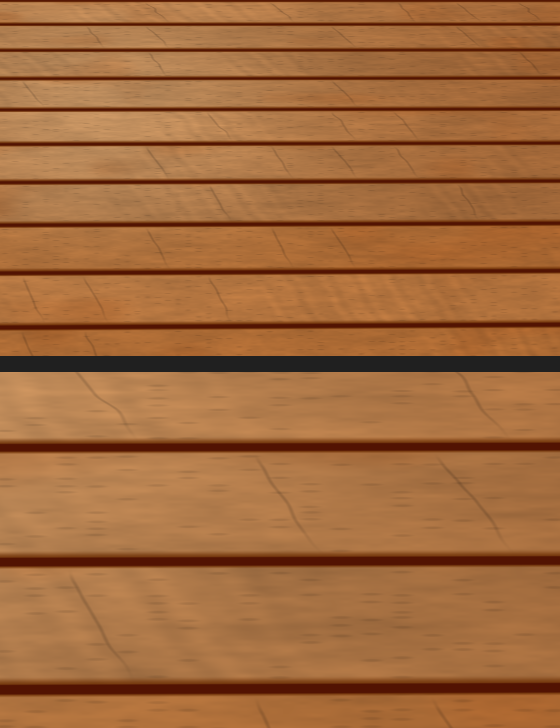
Top: the whole. Bottom: its middle third, enlarged.
Write a WebGL 1 fragment shader that draws this texture.

```glsl
precision highp float;
// Varnished wooden slats receding upward, split by dark gaps.
// A perspective map turns height into a slat index; each slat gets its own
// tone, stretched grain, pores, slanted figure and hairline cracks.
uniform vec2 u_resolution;

const float NEAR_STEP = 0.0637;   // height of the farthest slat
const float PERSPECTIVE = 0.0414; // growth of the slats toward the viewer
const vec3 WOOD = vec3(0.665, 0.442, 0.252);
const vec3 WARM_WOOD = vec3(0.675, 0.405, 0.185);
const vec3 SHEEN = vec3(0.775, 0.610, 0.430);
const vec3 SHADE = vec3(0.545, 0.315, 0.150);
const vec3 RUST = vec3(0.640, 0.340, 0.130);
const vec3 BEVEL = vec3(0.450, 0.210, 0.040);
const vec3 GAP = vec3(0.320, 0.075, 0.008);

float hash(vec2 p) {
  vec3 q = fract(vec3(p.xyx) * 0.1031);
  q += dot(q, q.yzx + 33.33);
  return fract((q.x + q.y) * q.z);
}

float noise(vec2 p) {
  vec2 cell = floor(p);
  vec2 f = fract(p);
  f = f * f * (3.0 - 2.0 * f);
  float low = mix(hash(cell), hash(cell + vec2(1.0, 0.0)), f.x);
  float high = mix(hash(cell + vec2(0.0, 1.0)), hash(cell + 1.0), f.x);
  return mix(low, high, f.y);
}

// Long fibres in three octaves, centred on zero.
float grain(vec2 p) {
  float sum = 0.0;
  float weight = 0.5;
  for (int i = 0; i < 3; i++) {
    sum += weight * (noise(p) - 0.5);
    p = p * vec2(2.3, 1.8) + 13.7;
    weight *= 0.65;
  }
  return sum;
}

// Short dark dashes, at most one in each cell.
float pores(vec2 p) {
  vec2 cell = floor(p);
  vec2 offset = fract(p) - 0.5;
  offset.y += 0.4 * (hash(cell + 7.1) - 0.5);
  float dash = 1.0 - smoothstep(0.1, 0.5, length(offset * vec2(1.0, 1.8)));
  return dash * step(0.78, hash(cell));
}

// Slanted ripples from layered sines, fading in and out along the slat.
float figure(vec2 p, float id) {
  float slanted = p.x - 0.06 * p.y + 0.012 * noise(vec2(p.x * 9.0, p.y * 3.0 + id));
  float waves = sin(slanted * 165.0 + id) + 0.6 * sin(slanted * 271.0 + id * 2.0);
  return waves * smoothstep(0.45, 0.8, noise(vec2(p.x * 5.0 + id * 7.3, id * 3.1)));
}

// Sparse diagonal hairlines, one candidate in each stretch of the slat.
float cracks(vec2 p, float id, float pixel) {
  float stretch = floor(p.x * 9.0);
  float seed = hash(vec2(stretch + 3.0, id + 20.0));
  float lean = mix(0.02, 0.055, seed);
  float wiggle = 0.008 * noise(vec2(p.y * 6.0, seed * 50.0));
  float center = (stretch + 0.5) / 9.0 + lean * (p.y - 0.5) + wiggle;
  float line = 1.0 - smoothstep(0.0, 0.0012 + pixel, abs(p.x - center));
  float ends = smoothstep(0.05, 0.2, p.y) * (1.0 - smoothstep(0.6, 1.0, p.y));
  return line * ends * step(0.65, seed);
}

vec3 slatColor(vec2 p, float id, vec2 uv, float pixel) {
  float tone = cos(1.5708 * id);
  vec2 along = vec2(p.x, p.y + id * 5.0);
  vec3 color = mix(WOOD, WARM_WOOD, step(6.5, id) * (0.75 - 0.4 * tone));
  color *= 1.0 + 0.04 * tone;

  // Soft window light at the upper left, falling off to the right.
  vec2 fromLight = (uv - vec2(0.16, 0.70)) / vec2(0.34, 0.38);
  color = mix(color, SHEEN, 0.62 * exp(-dot(fromLight, fromLight)));
  color = mix(color, SHADE, 0.33 * smoothstep(0.45, 1.0, uv.x) * smoothstep(0.1, 0.6, uv.y));

  // Stains and patches.
  float stain = noise(vec2(p.x * 8.0 + id * 4.7, p.y * 1.5 + id * 9.0));
  color = mix(color, RUST, 0.28 * smoothstep(0.65, 0.95, stain));
  color *= 1.0 + 0.09 * (noise(along * vec2(14.0, 2.0) + 31.0) - 0.5);

  // Fine surface detail.
  color *= 1.0 + 0.16 * grain(along * vec2(22.0, 13.0));
  color *= 1.0 + 0.022 * figure(p, id);
  color *= 1.0 - 0.09 * pores(along * vec2(55.0, 16.0));
  return color * (1.0 - 0.14 * cracks(p, id, pixel));
}

void main() {
  vec2 uv = gl_FragCoord.xy / u_resolution;
  float pixel = 1.0 / u_resolution.y;

  // Depth from the top edge, slightly tilted, mapped to slat units.
  float depth = 0.998 - uv.y;
  depth += 0.009 * depth * (uv.x - 0.5);
  float slat = depth / (NEAR_STEP + PERSPECTIVE * depth);
  float shrink = 1.0 - PERSPECTIVE * slat;
  float slatHeight = NEAR_STEP / (shrink * shrink);
  float id = floor(slat);
  vec3 color = slatColor(vec2(uv.x, slat - id), id, uv, pixel);

  // Signed distance to the nearest gap: negative on the rounded edge above it.
  float toGap = (slat - floor(slat + 0.5)) * slatHeight;
  float halfGap = 0.036 * slatHeight;
  float above = smoothstep(-halfGap - 0.055 * slatHeight - pixel, -halfGap, toGap);
  float below = 1.0 - smoothstep(halfGap, halfGap + 0.018 * slatHeight + pixel, toGap);
  color = mix(color, BEVEL, 0.9 * above * below);
  float gapMask = 1.0 - smoothstep(halfGap - pixel, halfGap + pixel, abs(toGap));
  color = mix(color, GAP, gapMask);

  gl_FragColor = vec4(color, 1.0);
}
```
